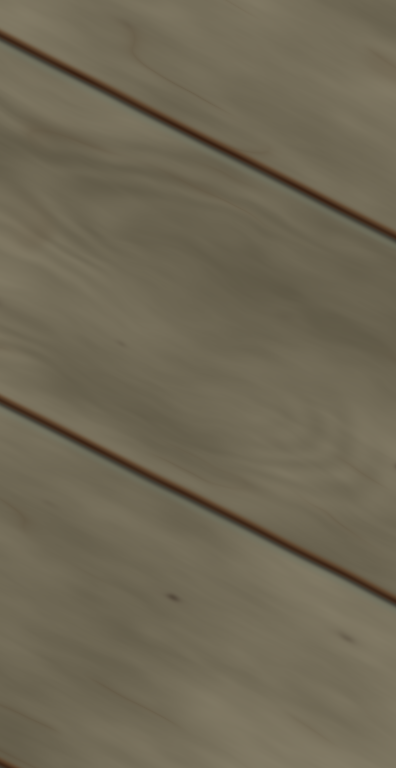
A WebGL 1 fragment shader for this texture:

```glsl
precision highp float;
// Diagonal pale wooden floorboards with soft grain, small knots and dark brown grooves.

uniform vec2 u_resolution;

// Layout, in units of the canvas height
const float BOARD_ANGLE = 0.470;
const float BOARD_WIDTH = 0.4228;
const float BOARD_OFFSET = 0.0045;
const float GROOVE_CORE = 0.0031;
const float GROOVE_RIM = 0.0036;
const float RIM_SHIFT = 0.0036;
const vec2 KNOT_CELL = vec2(0.21, 0.2114);
const vec2 KNOT_SIZE = vec2(0.017, 0.0065);

// Strength of the wood figure
const float BASE_TONE = 0.64;
const float BOARD_CONTRAST = 0.17;
const float CLOUD_AMOUNT = 1.35;
const float GRAIN_AMOUNT = 0.32;
const float RING_AMOUNT = 0.07;
const float STREAK_AMOUNT = 0.30;
const float KNOT_AMOUNT = 0.65;

const vec3 WOOD_DARK = vec3(0.365, 0.340, 0.270);
const vec3 WOOD_LIGHT = vec3(0.505, 0.475, 0.393);
const vec3 STREAK_BROWN = vec3(0.350, 0.285, 0.205);
const vec3 KNOT_BROWN = vec3(0.245, 0.195, 0.155);
const vec3 GROOVE_BROWN = vec3(0.215, 0.125, 0.070);
const vec3 RIM_BROWN = vec3(0.380, 0.270, 0.170);
const vec3 RIM_GREY = vec3(0.240, 0.250, 0.225);
const vec3 HALO = vec3(0.440, 0.465, 0.400);

float hash(vec2 p) {
  return fract(sin(dot(p, vec2(127.1, 311.7))) * 43758.5453);
}

float noise(vec2 p) {
  vec2 i = floor(p);
  vec2 f = fract(p);
  f = f * f * (3.0 - 2.0 * f);
  float low = mix(hash(i), hash(i + vec2(1.0, 0.0)), f.x);
  float high = mix(hash(i + vec2(0.0, 1.0)), hash(i + vec2(1.0, 1.0)), f.x);
  return mix(low, high, f.y);
}

float fbm(vec2 p) {
  float sum = 0.0;
  float amp = 0.5;
  for (int i = 0; i < 4; i++) {
    sum += amp * noise(p);
    p = p * 2.03 + 17.3;
    amp *= 0.5;
  }
  return sum / 0.9375;
}

float bell(float d, float width) {
  return exp(-d * d / (width * width));
}

// One jittered knot per cell, many of them faint
float knots(vec2 q, float board) {
  vec2 g = q / KNOT_CELL;
  vec2 cell = floor(g);
  vec2 id = cell + board * 19.0;
  vec2 centre = 0.25 + 0.5 * vec2(hash(id + 3.1), hash(id + 8.7));
  float size = mix(0.55, 1.1, hash(id + 5.3));
  vec2 d = (g - cell - centre) * KNOT_CELL / (KNOT_SIZE * size);
  d += 0.5 * (vec2(noise(q * 70.0), noise(q * 70.0 + 31.0)) - 0.5);
  float core = exp(-dot(d, d) * 1.6);
  float tail = exp(-dot(d * vec2(0.35, 0.6), d * vec2(0.35, 0.6)));
  float strength = hash(id + 12.9);
  return (core + 0.22 * tail) * strength * strength;
}

vec3 wood(vec2 q, float board) {
  float figured = mod(board, 2.0);
  vec2 w = q + vec2(board * 7.31, board * 3.17);
  // Bend the grain, more so on the figured boards
  w.y += (fbm(w * vec2(4.0, 7.0)) - 0.5) * mix(0.025, 0.07, figured);

  float cloud = fbm(w * vec2(3.6, 9.0) + 4.0) - 0.5;
  float grain = fbm(w * vec2(9.0, 62.0)) - 0.5;
  float rings = sin(noise(w * vec2(2.6, 7.5) + 9.0) * 42.0);
  float ringMask = smoothstep(0.4, 0.75, noise(w * vec2(4.0, 8.0) + 40.0));

  float tone = BASE_TONE + BOARD_CONTRAST * (0.4 - figured);
  tone += CLOUD_AMOUNT * cloud + GRAIN_AMOUNT * grain;
  tone += RING_AMOUNT * rings * ringMask * (0.5 + figured);
  vec3 col = mix(WOOD_DARK, WOOD_LIGHT, clamp(tone, -0.1, 1.1));

  // Thin broken brown streaks along the grain
  float ridge = 1.0 - abs(2.0 * noise(w * vec2(4.5, 24.0) + 70.0) - 1.0);
  float broken = smoothstep(0.5, 0.8, noise(w * vec2(9.0, 16.0) + 55.0));
  col = mix(col, STREAK_BROWN, STREAK_AMOUNT * pow(ridge, 9.0) * broken);
  return mix(col, KNOT_BROWN, clamp(KNOT_AMOUNT * knots(q, board), 0.0, 1.0));
}

void main() {
  vec2 p = gl_FragCoord.xy / u_resolution.y;
  float c = cos(BOARD_ANGLE);
  float s = sin(BOARD_ANGLE);
  vec2 q = vec2(c * p.x - s * p.y, s * p.x + c * p.y - BOARD_OFFSET);
  vec3 col = wood(q, floor(q.y / BOARD_WIDTH));

  // Signed distance to the nearest groove, positive above it
  float seam = floor(q.y / BOARD_WIDTH + 0.5);
  float d = q.y - seam * BOARD_WIDTH;
  d += 0.0012 * (noise(vec2(q.x * 14.0, seam * 5.0)) - 0.5);
  float wear = mix(0.82, 1.0, noise(vec2(q.x * 22.0, seam * 9.0)));
  float soft = 0.4 / u_resolution.y;

  // Groove with a pale halo, grey lower rim and brown upper rim
  col = mix(col, HALO, 0.45 * bell(d + 0.0105, 0.005));
  col = mix(col, RIM_GREY, 0.85 * bell(d + RIM_SHIFT, GROOVE_RIM + soft));
  col = mix(col, RIM_BROWN, 0.85 * bell(d - RIM_SHIFT, GROOVE_RIM + soft));
  col = mix(col, GROOVE_BROWN, wear * bell(d, GROOVE_CORE + soft));
  gl_FragColor = vec4(col, 1.0);
}
```
